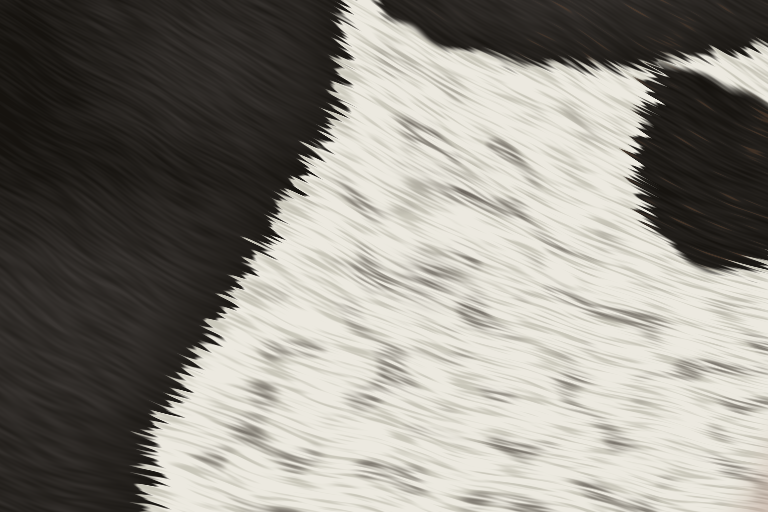
This texture is drawn by a WebGL 2 fragment shader. Its source:

```glsl
#version 300 es
precision highp float;
// Short animal coat: three dark patches on pale, softly freckled fur.
// Patch distances are shifted along a combed flow field, so that stretched
// gradient noise makes both the single hairs and the ragged patch edges.

uniform vec2 u_resolution;
out vec4 fragColor;

// Colours
const vec3 PALE = vec3(0.925, 0.915, 0.878);
const vec3 PALE_SHADE = vec3(0.79, 0.78, 0.73);
const vec3 FRECKLE = vec3(0.36, 0.335, 0.31);
const vec3 BLACK = vec3(0.085, 0.075, 0.06);
const vec3 SHEEN = vec3(0.205, 0.19, 0.178);
const vec3 RUST = vec3(0.36, 0.25, 0.17);
const vec3 SKIN = vec3(0.80, 0.72, 0.67);

// Layout, in units of the canvas height
const vec2 SIDE_CENTRE = vec2(1.425, 0.67);
const vec2 SIDE_RADIUS = vec2(0.18, 0.20);
const float SIDE_STRETCH = 1.5;
const vec2 MAIN_SPOT = vec2(0.84, 0.455);
const float COMB_PIVOT = 0.65;

// Fur
const float SLOPE_LOW = 0.24;
const float SLOPE_HIGH = 0.58;
const float FRINGE = 0.036;
const float EDGE_BLUR = 0.009;
const vec2 FINE_HAIR = vec2(13.0, 165.0);
const vec2 COARSE_HAIR = vec2(8.0, 85.0);
const vec2 FRECKLE_SCALE = vec2(8.5, 15.0);

vec2 gradientAt(vec2 cell) {
  vec3 k = fract(vec3(cell.xyx) * vec3(0.1031, 0.1030, 0.0973));
  k += dot(k, k.yzx + 33.33);
  float angle = 6.28318 * fract((k.x + k.y) * k.z);
  return vec2(cos(angle), sin(angle));
}

float gradientNoise(vec2 p) {
  vec2 i = floor(p), f = p - i;
  vec2 w = f * f * f * (f * (f * 6.0 - 15.0) + 10.0);
  float a = dot(gradientAt(i), f);
  float b = dot(gradientAt(i + vec2(1, 0)), f - vec2(1, 0));
  float c = dot(gradientAt(i + vec2(0, 1)), f - vec2(0, 1));
  float d = dot(gradientAt(i + vec2(1, 1)), f - vec2(1, 1));
  return 1.4 * mix(mix(a, b, w.x), mix(c, d, w.x), w.y);
}

// x runs along the hairs, y is constant on each hair
vec2 combed(vec2 p) {
  float slope = mix(SLOPE_LOW, SLOPE_HIGH, smoothstep(-0.1, 0.75, p.y));
  float bend = 0.012 * gradientNoise(p * 5.0);
  return vec2(p.x - 0.4 * p.y, p.y + slope * (p.x - COMB_PIVOT) + bend);
}

float leftPatch(vec2 p) {
  float edge = 0.29 + 0.07 * smoothstep(0.14, 0.26, p.y)
             + 0.305 * clamp((p.y - 0.26) / 0.53, 0.0, 1.0);
  return 0.87 * (p.x - edge);
}

float topPatch(vec2 p) {
  float edge = 0.865 + 0.135 * exp((0.732 - p.x) / 0.13)
             + 0.15 * max(p.x - 1.2, 0.0);
  return 0.9 * (edge - p.y);
}

float sidePatch(vec2 p) {
  vec2 q = (p - SIDE_CENTRE) / SIDE_RADIUS;
  q.y /= q.y > 0.0 ? SIDE_STRETCH : 1.0;
  float oval = (length(q) - 1.0) * SIDE_RADIUS.x;
  float cut = 0.93 * (p.y - 0.865 + 0.4 * (p.x - 1.34));
  return max(oval, cut);
}

float glow(vec2 p, vec2 centre, vec2 size) {
  vec2 q = (p - centre) / size;
  return exp(-dot(q, q));
}

void main() {
  vec2 p = gl_FragCoord.xy / u_resolution.y;
  p.x *= 1.5 * u_resolution.y / u_resolution.x;

  // Hairs
  vec2 hair = combed(p);
  float fine = gradientNoise(hair * FINE_HAIR);
  float coarse = gradientNoise(hair * COARSE_HAIR + 37.0);
  float strand = 0.6 * fine + 0.6 * coarse;

  // Dark patches with combed edges
  vec2 alongHair = normalize(vec2(1.0, -mix(SLOPE_LOW, SLOPE_HIGH, p.y)));
  vec2 q = p + alongHair * FRINGE * strand * 1.5;
  q += 0.012 * gradientNoise(p * 11.0 + 5.0);
  float patches = min(leftPatch(q), min(topPatch(q), sidePatch(q)));
  float dark = 1.0 - smoothstep(-EDGE_BLUR, EDGE_BLUR, patches);

  // Pale fur with freckles and bare skin in the lower corner
  float clump = gradientNoise(hair * FRECKLE_SCALE + 11.0);
  float freckle = 0.55 * smoothstep(0.1, 0.6, clump) * smoothstep(0.02, 0.16, patches);
  freckle += 0.55 * glow(p, MAIN_SPOT, vec2(0.065, 0.045));
  freckle += 0.25 * glow(p, vec2(0.86, 0.645), vec2(0.07, 0.035));
  freckle *= clamp(0.55 + 1.5 * strand, 0.0, 1.3);
  vec3 pale = mix(PALE, PALE_SHADE, smoothstep(-0.15, 0.55, strand + 0.25 * clump));
  pale = mix(pale, FRECKLE, min(freckle, 0.9));
  float bare = smoothstep(1.38, 1.54, p.x - 0.55 * p.y);
  pale = mix(pale, SKIN * (1.0 + 0.08 * strand), 0.85 * bare);

  // Dark fur: broad sheen, dim patch rims, sparse rusty hairs
  float sheen = 0.55 + 0.35 * glow(p, vec2(0.12, 0.38), vec2(0.35, 0.25));
  sheen += 0.25 * glow(p, vec2(0.40, 0.86), vec2(0.2, 0.12));
  sheen += 0.3 * glow(p, vec2(1.1, 0.97), vec2(0.4, 0.08));
  sheen -= 0.55 * glow(p, vec2(0.0, 0.82), vec2(0.2, 0.25));
  sheen -= 0.25 * glow(p, vec2(0.3, 0.66), vec2(0.25, 0.08));
  sheen -= 0.25 * glow(p, SIDE_CENTRE, vec2(0.2, 0.2));
  sheen *= mix(0.6, 1.0, smoothstep(0.0, 0.12, -patches));
  vec3 black = mix(BLACK, SHEEN, clamp(sheen + 0.45 * strand, 0.0, 1.15));
  float rusty = smoothstep(0.35, 0.7, strand) * smoothstep(0.7, 1.1, p.x);
  black = mix(black, RUST, 0.5 * rusty);

  fragColor = vec4(mix(pale, black, dark), 1.0);
}
```
